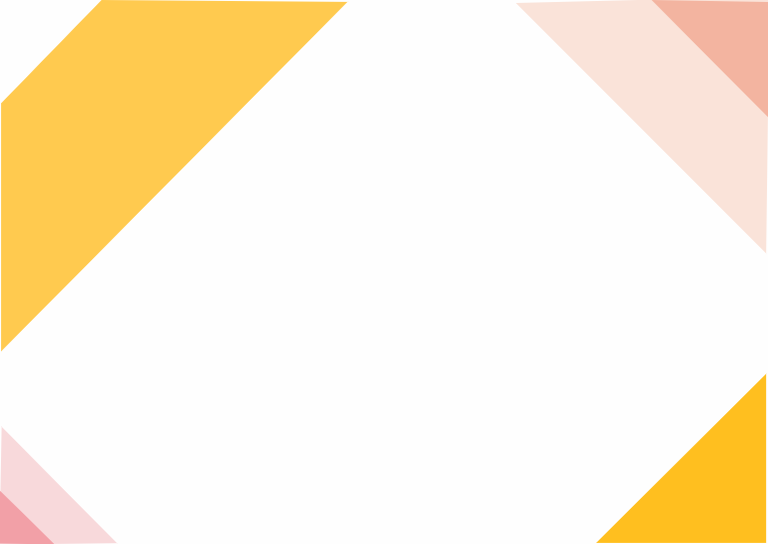
Give the GLSL for this background, as a Shadertoy shader.

```glsl
// Signed distance to the line a-b, negative on its right side
float edge(vec2 p, vec2 a, vec2 b) {
    vec2 dir = normalize(b - a);
    return dot(p - a, vec2(-dir.y, dir.x));
}

// Convex shapes with corners in clockwise order
float triangle(vec2 p, vec2 a, vec2 b, vec2 c) {
    return max(edge(p, a, b), max(edge(p, b, c), edge(p, c, a)));
}

float quad(vec2 p, vec2 a, vec2 b, vec2 c, vec2 d) {
    return max(max(edge(p, a, b), edge(p, b, c)),
               max(edge(p, c, d), edge(p, d, a)));
}

// Lay a flat colour over the canvas with a one-pixel soft edge
void paint(inout vec3 canvas, vec3 ink, float dist) {
    canvas = mix(canvas, ink, clamp(0.5 - dist * iResolution.y, 0.0, 1.0));
}

void mainImage(out vec4 fragColor, in vec2 fragCoord) {
    // Height is 1, width is 1.4144
    vec2 p = fragCoord / iResolution.xy * vec2(1.4144, 1.0);
    vec3 color = vec3(0.996);

    // Upper left: broad yellow band
    paint(color, vec3(1.0, 0.792, 0.31),
          quad(p, vec2(0.187, 1.0), vec2(0.640, 0.9965),
                  vec2(0.002, 0.354), vec2(0.002, 0.810)));

    // Upper right: pale peach band under a coral corner
    paint(color, vec3(0.98, 0.89, 0.85),
          quad(p, vec2(0.950, 0.9945), vec2(1.175, 1.0),
                  vec2(1.417, 1.0), vec2(1.411, 0.534)));
    paint(color, vec3(0.953, 0.706, 0.627),
          triangle(p, vec2(1.200, 1.0), vec2(1.416, 0.9963), vec2(1.416, 0.783)));

    // Lower right: amber corner
    paint(color, vec3(1.0, 0.749, 0.122),
          triangle(p, vec2(1.411, 0.313), vec2(1.411, 0.002), vec2(1.098, 0.002)));

    // Lower left: pale pink band under a rose corner
    paint(color, vec3(0.973, 0.851, 0.859),
          quad(p, vec2(0.003, 0.2155), vec2(0.2155, 0.0015),
                  vec2(0.09, 0.0), vec2(-0.001, 0.0)));
    paint(color, vec3(0.949, 0.627, 0.655),
          triangle(p, vec2(-0.001, 0.099), vec2(0.101, -0.001), vec2(-0.001, 0.001)));

    fragColor = vec4(color, 1.0);
}
```
